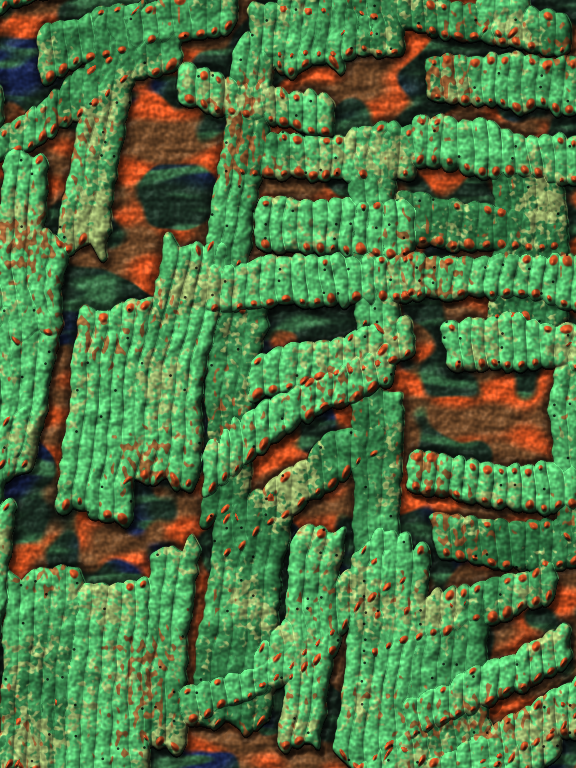
This texture is drawn by a WebGL 1 fragment shader. Its source:

```glsl
precision highp float;
// Thick green paint combed into ribbed strokes with orange tips over a dark and rusty ground.
uniform vec2 u_resolution;

#define RIB 0.0245       // spacing of the ribs
#define RADIUS 0.0185    // half width of one rib
#define RELIEF 0.022     // paint thickness
#define NUB 0.0082       // radius of the orange tips
#define WARP 0.028       // bending of the strokes
#define GRAIN 0.34       // fine colour variation
#define BAND_CELL vec2(0.34, 0.112)
#define COMB_CELL vec2(0.12, 0.40)
#define LIGHT normalize(vec3(-0.35, 0.62, 0.70))

struct Paint { float height; float gap; float tone; float nub; };

float hash(vec2 p) {
  vec3 q = fract(p.xyx * vec3(0.1031, 0.1030, 0.0973));
  q += dot(q, q.yzx + 33.33);
  return fract((q.x + q.y) * q.z);
}

vec2 slopeAt(vec2 cell) {
  float a = 6.2832 * hash(cell);
  return vec2(cos(a), sin(a));
}

// Gradient noise, about -0.7 to 0.7
float gnoise(vec2 p) {
  vec2 i = floor(p), f = p - i;
  vec2 w = f * f * f * (f * (f * 6.0 - 15.0) + 10.0);
  vec2 e = vec2(1.0, 0.0);
  float low = mix(dot(slopeAt(i), f), dot(slopeAt(i + e), f - e), w.x);
  float high = mix(dot(slopeAt(i + e.yx), f - e.yx), dot(slopeAt(i + 1.0), f - 1.0), w.x);
  return mix(low, high, w.y);
}

// One stroke: a row of upright rounded ribs, each with a tip of orange
void addStroke(inout Paint s, vec2 q, float ribs, float reach, float seed) {
  float rib = clamp(floor(q.x / RIB + 0.5), -ribs, ribs);
  float len = reach + (0.006 + 0.2 * reach) * gnoise(vec2(q.x / RIB * 0.6, seed * 91.0));
  float side = q.x - rib * RIB;
  float r = length(vec2(side, max(abs(q.y) - len, 0.0))) / RADIUS;
  if (r < 1.6) r += 0.3 * gnoise(q * 48.0 + seed * 37.0);
  s.gap = min(s.gap, (r - 1.0) * RADIUS);
  if (r < 1.0) {
    float odds = q.y < 0.0 ? 0.8 : 0.35;
    float pick = hash(vec2(rib + 17.0 * sign(q.y) + 40.0, seed * 57.0));
    float size = NUB * (0.5 + 0.55 * pick / odds);
    float tip = length(vec2(side, abs(q.y) - len - 0.3 * RADIUS)) - size;
    float shown = step(pick, odds);
    float h = RELIEF * (0.45 + 0.55 * seed) * pow(1.0 - r * r, 0.5);
    h += shown * 0.2 * RELIEF * (1.0 - smoothstep(-size, 0.001, tip));
    if (h > s.height) {
      s.height = h;
      s.tone = seed;
      s.nub = shown * (1.0 - smoothstep(-0.0015, 0.0015, tip));
    }
  }
}

// Height and layout of all strokes
Paint paintAt(vec2 at) {
  vec2 p = at + WARP * vec2(gnoise(at * 4.0), gnoise(at * 4.0 + 19.0));
  p += 0.28 * WARP * vec2(gnoise(at * 15.0), gnoise(at * 15.0 + 7.0));
  Paint s = Paint(0.0, 1.0, 0.3, 0.0);
  for (int j = -2; j <= 2; j++) for (int i = -1; i <= 1; i++) {
    // Level and slanting bands, mostly upper right
    vec2 c = floor(p / BAND_CELL) + vec2(i, j);
    vec2 rnd = vec2(hash(c + 11.7), hash(c + 31.3));
    vec2 mid = (c + 0.5 + (rnd - 0.5) * vec2(0.5, 0.3)) * BAND_CELL;
    float level = smoothstep(-0.1, 0.1, mid.x - 0.32 + 0.5 * (mid.y - 0.9));
    if (hash(c + 5.3) < 0.22 + 0.7 * level) {
      vec2 q = p - mid;
      float turn = smoothstep(0.4, 0.65, mid.x + 0.6 * (mid.y - 0.8));
      q.y -= (mix(0.6, -0.12, turn) + 0.25 * (rnd.x - 0.5)) * q.x;
      addStroke(s, q, 5.0 + floor(3.0 * rnd.y), 0.016 + 0.014 * rnd.x, 0.2 + 0.8 * hash(c + 71.9));
    }
    // Long upright combed strokes, mostly lower left
    if (j > -2 && j < 2) {
      c = floor(p / COMB_CELL) + vec2(i, j);
      rnd = vec2(hash(c + 43.1), hash(c + 87.7));
      mid = (c + 0.5 + (rnd - 0.5) * vec2(0.3, 0.6)) * COMB_CELL;
      level = smoothstep(-0.1, 0.1, mid.x - 0.32 + 0.5 * (mid.y - 0.9));
      if (hash(c + 23.9) < 0.97 - 0.42 * level) {
        vec2 q = p - mid;
        q.x -= (0.06 + 0.24 * (rnd.y - 0.5)) * q.y;
        addStroke(s, q, 1.0 + step(0.5, rnd.x), 0.14 + 0.06 * rnd.y, (0.9 - 0.35 * level) * hash(c + 3.7));
      }
    }
  }
  // Lumps, grit and smears in the ground
  s.height += 0.0045 * gnoise(at * 38.0) + 0.0014 * gnoise(at * 110.0);
  s.height += 0.004 * gnoise(at * vec2(16.0, 55.0)) * smoothstep(0.0, 0.01, s.gap);
  return s;
}

vec3 groundColor(vec2 p) {
  vec3 cold = mix(vec3(0.11, 0.19, 0.14), vec3(0.10, 0.15, 0.32), smoothstep(0.05, 0.35, gnoise(p * 7.0)));
  cold = mix(cold, vec3(0.24, 0.46, 0.29), smoothstep(0.0, 0.35, gnoise(p * vec2(9.0, 38.0))));
  vec3 warm = mix(vec3(0.46, 0.30, 0.17), vec3(0.90, 0.35, 0.14), smoothstep(-0.12, 0.22, gnoise(p * vec2(9.0, 16.0) + 5.0)));
  float region = gnoise(p * vec2(5.0, 7.0) + 3.0) + 0.5 * gnoise(p * 14.0);
  return mix(cold, warm, smoothstep(-0.08, 0.02, region));
}

vec3 strokeColor(vec2 p, Paint s) {
  float fresh = s.tone + 0.5 * gnoise(p * 5.0 + 60.0) + 0.4 * gnoise(p * 24.0);
  vec3 color = mix(vec3(0.21, 0.52, 0.29), vec3(0.40, 0.88, 0.51), smoothstep(0.1, 0.7, fresh));
  float dry = gnoise(p * 9.0) + 0.7 * gnoise(p * 60.0) + 0.5 * gnoise(p * 140.0);
  color = mix(color, vec3(0.73, 0.80, 0.48), 0.9 * smoothstep(0.1, 0.4, dry));
  float rust = gnoise(p * 6.0 + 40.0) + gnoise(p * vec2(95.0, 60.0));
  color = mix(color, vec3(0.72, 0.36, 0.18), 0.8 * smoothstep(0.4, 0.58, rust));
  return mix(color, vec3(0.86, 0.37, 0.17), s.nub);
}

void main() {
  vec2 p = gl_FragCoord.xy / u_resolution.x;
  float px = 1.0 / u_resolution.x;
  vec2 e = vec2(0.0028, 0.0);
  Paint s = paintAt(p);
  vec2 slope = vec2(paintAt(p + e).height, paintAt(p + e.yx).height) - s.height;
  vec3 normal = normalize(vec3(-slope / e.x, 1.0));

  // Light, cast shadow and dark seams beside the strokes
  float shade = 0.2 + 0.88 * max(dot(normal, LIGHT), 0.0);
  float blocker = paintAt(p + 0.022 * LIGHT.xy).height - s.height;
  shade *= 1.0 - 0.45 * smoothstep(0.003, 0.017, blocker);
  float cover = smoothstep(-px, px, -s.gap);
  vec3 ground = groundColor(p) * mix(0.5, 1.1, smoothstep(0.0, 0.022, s.gap));
  vec3 color = mix(ground, strokeColor(p, s), cover);
  color *= shade * (1.0 + GRAIN * gnoise(p * 150.0));

  // Air holes and a faint wet gloss
  vec2 hole = floor(p * 42.0);
  vec2 inHole = fract(p * 42.0) - 0.3 - 0.4 * vec2(hash(hole), hash(hole + 9.1));
  float pit = step(0.88, hash(hole + 4.4)) * (1.0 - smoothstep(0.05, 0.14, length(inHole)));
  color *= 1.0 - 0.8 * pit * cover;
  vec3 halfway = normalize(LIGHT + vec3(0.0, 0.0, 1.0));
  color += 0.07 * pow(max(dot(normal, halfway), 0.0), 28.0) * shade;
  gl_FragColor = vec4(color, 1.0);
}
```
